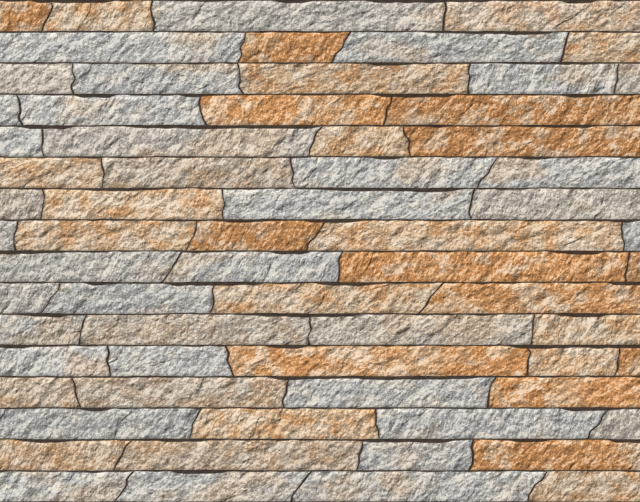
A WebGL 1 fragment shader for this texture:

```glsl
precision highp float;
// Stacked ledgestone wall: long rough grey, tan and rust slabs in thin dry-laid courses.
uniform vec2 u_resolution;

// Layout, in units of one course height
const float ROWS = 16.0;
const float STONE_LENGTH = 6.3;
const float LENGTH_JITTER = 0.62;
const float JOINT_WIDTH = 0.03;
const float BED_WIDTH = 0.012;
const float BED_WOBBLE = 0.05;
// Surface
const float RELIEF = 0.25;
const float GRAIN = 0.26;
const float SAMPLE_STEP = 0.045;
const vec2 TO_LIGHT = vec2(-0.55, -0.83);
// Colours
const vec3 COOL_GREY = vec3(0.665, 0.66, 0.645);
const vec3 WARM_GREY = vec3(0.69, 0.645, 0.59);
const vec3 TAN = vec3(0.73, 0.625, 0.51);
const vec3 RUST = vec3(0.72, 0.52, 0.34);
const vec3 PALE = vec3(0.82, 0.785, 0.73);
const vec3 GAP = vec3(0.20, 0.165, 0.14);

float hash(vec2 p) {
  vec3 q = fract(vec3(p.xyx) * 0.1031);
  q += dot(q, q.yzx + 33.33);
  return fract((q.x + q.y) * q.z);
}

float noise(vec2 p) {
  vec2 i = floor(p), f = fract(p);
  f = f * f * (3.0 - 2.0 * f);
  return mix(mix(hash(i), hash(i + vec2(1.0, 0.0)), f.x),
             mix(hash(i + vec2(0.0, 1.0)), hash(i + vec2(1.0, 1.0)), f.x), f.y);
}

float fbm(vec2 p) {
  float sum = 0.0, amp = 0.5;
  for (int i = 0; i < 4; i++) {
    sum += amp * noise(p);
    p = mat2(1.6, 1.2, -1.2, 1.6) * p + 17.3;
    amp *= 0.5;
  }
  return sum;
}

// Split face: faint slanted cleavage, a few stepped chips and fine roughness
float height(vec2 p, float seed) {
  float angle = mix(0.4, 1.1, fract(seed * 7.31));
  float c = cos(angle), s = sin(angle);
  vec2 along = vec2(c * p.x - s * p.y, s * p.x + c * p.y) + seed * 91.0;
  float ridges = fbm(along * vec2(1.6, 3.4));
  float chips = smoothstep(0.50, 0.56, fbm(along * vec2(0.8, 1.3) + 40.0));
  return 0.34 * ridges + 0.06 * chips + 0.24 * fbm(p * 5.5 + seed * 53.0);
}

// Left end of stone i in a course, at depth v below its top
float jointAt(float i, float row, float v) {
  vec2 id = vec2(i + 20.0, row + 3.0);
  float place = i + LENGTH_JITTER * (hash(id) - 0.5) + hash(vec2(row, 71.0));
  float slant = mix(-0.22, 0.75, hash(id + 37.0));
  float rough = 0.14 * (noise(vec2(v * 4.0, i * 9.0 + row * 23.0)) - 0.5);
  return place * STONE_LENGTH + (0.5 - v) * slant + rough;
}

void main() {
  float px = ROWS / u_resolution.y;
  vec2 p = gl_FragCoord.xy * px;
  p.y = ROWS - p.y;

  // Course, with slightly uneven beds
  float bedY = p.y + BED_WOBBLE * (fbm(vec2(p.x * 0.8, floor(p.y + 0.5) * 13.0)) - 0.5);
  float row = floor(bedY), v = fract(bedY);

  // Stone between the nearest joints on either side
  float base = floor(p.x / STONE_LENGTH - hash(vec2(row, 71.0)));
  float left = 100.0, right = 100.0, stone = base;
  for (int k = -1; k <= 2; k++) {
    float i = base + float(k);
    float d = p.x - jointAt(i, row, v);
    if (d >= 0.0 && d < left) { left = d; stone = i; }
    if (d < 0.0) right = min(right, -d);
  }
  vec2 id = vec2(stone + 20.0, row + 5.0);
  float seed = hash(id + 11.0), kind = hash(id + 53.0);

  // Mineral colour, with stains drifting over each slab
  float stain = fbm(p * vec2(0.55, 0.9) + seed * 80.0);
  float mottle = fbm(p * vec2(2.2, 2.8) + seed * 30.0);
  vec3 col = mix(COOL_GREY, WARM_GREY, smoothstep(0.28, 0.55, kind));
  col = mix(col, TAN, smoothstep(0.56, 0.68, kind));
  col = mix(col, RUST, smoothstep(0.80, 0.87, kind));
  col = mix(col, TAN, 0.55 * smoothstep(0.50, 0.70, stain));
  col = mix(col, RUST, 0.6 * smoothstep(0.50, 0.66, mottle) * smoothstep(0.45, 0.8, kind));
  col = mix(col, PALE, 0.45 * smoothstep(0.46, 0.28, mottle));
  col *= 0.95 + 0.10 * hash(id + 97.0);

  // Relief lit from above left, then grain
  float slope = (height(p, seed) - height(p + TO_LIGHT * SAMPLE_STEP, seed)) / SAMPLE_STEP;
  float light = clamp(1.03 + RELIEF * slope, 0.5, 1.28);
  light *= 1.0 + GRAIN * (noise(p * 15.0 + seed * 9.0) - 0.5);
  col *= light;
  col = mix(col, PALE * 1.04, 0.5 * smoothstep(1.08, 1.35, light));

  // Bright upper arris and darker underside
  col *= 1.0 + 0.08 * smoothstep(0.22, 0.08, v) - 0.15 * smoothstep(0.85, 1.0, v);
  col *= 1.0 - 0.2 * smoothstep(0.12, 0.0, min(left, right));

  // Shadowed gaps: thin beds, occasional deep overhangs, slanted end joints
  float overhang = smoothstep(0.6, 0.85, noise(vec2(p.x * 0.65, row * 19.0)));
  float bed = BED_WIDTH + 0.07 * overhang + 0.035 * noise(vec2(p.x * 3.0, row * 7.0));
  float end = JOINT_WIDTH * mix(0.3, 1.7, noise(vec2(v * 3.0, row * 5.0 + stone)));
  float gap = 1.0 - smoothstep(-px, px, v - bed);
  gap = max(gap, smoothstep(-px, px, v - 1.0 + BED_WIDTH));
  gap = max(gap, 1.0 - smoothstep(-px, px, min(left - end, right - 0.5 * end)));
  col = mix(col, GAP, 0.88 * gap);

  gl_FragColor = vec4(clamp(col, 0.0, 1.0), 1.0);
}
```
